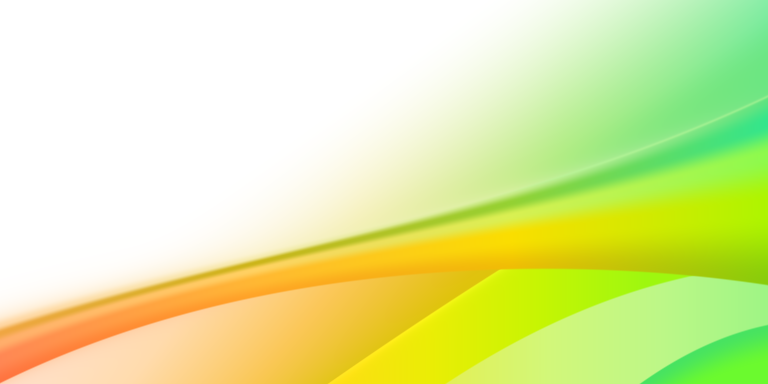
A Shadertoy shader for this background:

```glsl
// Glossy rainbow swoosh sweeping over translucent curved panels on a white backdrop.

// Four colours spread evenly over x in 0..1.
vec3 ramp(float x, vec3 a, vec3 b, vec3 c, vec3 d) {
    float k = clamp(x, 0.0, 1.0) * 3.0;
    vec3 color = mix(a, b, clamp(k, 0.0, 1.0));
    color = mix(color, c, clamp(k - 1.0, 0.0, 1.0));
    return mix(color, d, clamp(k - 2.0, 0.0, 1.0));
}

float upperEdge(float x) {
    return 0.154 + x * (0.62 - 0.40 * x + 0.375 * x * x);
}

float lowerEdge(float x) {
    float d = (x - 0.71) * (x - 0.71);
    return 0.30 - 0.49 * d - 0.2 * d * d;
}

// Height of a panel border that starts at x = start on the bottom side.
float panelEdge(float x, float start, float slope, float bend) {
    float u = x - start;
    return u * (slope - bend * u);
}

// White haze turning yellow and green towards the right.
vec3 backdrop(vec2 p) {
    float s = p.x - 0.17 - (p.y - 0.3) * 0.7;
    vec3 tint = ramp((p.x - 0.2) / 0.8, vec3(1.0, 0.85, 0.65), vec3(0.92, 0.87, 0.40),
                     vec3(0.62, 0.91, 0.40), vec3(0.40, 0.91, 0.56));
    vec3 color = mix(vec3(1.0), tint, smoothstep(-0.04, 0.5, s));

    // Soft green ray fanning out to the right
    float u = p.x - 0.677;
    float ray = 0.52 + u * (1.05 + 0.6 * u) - p.y;
    float strength = smoothstep(-0.05, 0.09, ray) * smoothstep(0.62, 0.95, p.x);
    color = mix(color, vec3(0.43, 0.89, 0.46), 0.5 * strength);

    // Pale glow resting on the swoosh
    float height = max(p.y - upperEdge(p.x), 0.0);
    vec3 glow = ramp(p.x, vec3(1.0, 0.82, 0.58), vec3(0.98, 0.94, 0.75),
                     vec3(0.88, 0.95, 0.67), vec3(0.45, 0.90, 0.52));
    return mix(color, glow, 0.75 * exp(-height / 0.028));
}

// Overlapping panels below the swoosh, from left to right.
vec3 panels(vec2 p, float aa) {
    float gold = panelEdge(p.x, 0.427, 1.4, 0.3) - p.y;
    float pale = panelEdge(p.x, 0.58, 1.32, 1.38) - p.y;
    float green = panelEdge(p.x, 0.833, 1.43, 3.05) - p.y;

    vec3 color = ramp((p.x - 0.4 * p.y) / 0.5, vec3(1.0, 0.89, 0.82), vec3(1.0, 0.86, 0.68),
                      vec3(0.99, 0.78, 0.36), vec3(0.90, 0.75, 0.08));
    color = mix(color, vec3(0.85, 0.78, 0.02), 0.6 * exp(min(gold, 0.0) / 0.08));
    float rim = max(lowerEdge(p.x) - p.y, 0.0);
    color = mix(color, vec3(1.0, 0.74, 0.55), 0.5 * exp(-rim / 0.02) * smoothstep(0.45, 0.1, p.x));

    vec3 lime = ramp((p.x - 0.42) / 0.42, vec3(1.0, 0.86, 0.08), vec3(0.92, 0.93, 0.02),
                     vec3(0.78, 0.96, 0.01), vec3(0.62, 0.97, 0.06));
    lime += vec3(0.08, 0.04, 0.08) * exp(-max(gold, 0.0) / 0.012);
    color = mix(color, lime, smoothstep(-aa, aa, gold));

    vec3 mint = ramp((p.x - 0.58) / 0.42, vec3(0.89, 0.94, 0.34), vec3(0.82, 0.97, 0.48),
                     vec3(0.74, 0.97, 0.53), vec3(0.62, 0.96, 0.52));
    color = mix(color, mint, smoothstep(-aa, aa, pale));

    vec3 leaf = mix(vec3(0.28, 0.89, 0.38), vec3(0.42, 0.98, 0.18), smoothstep(0.0, 0.1, green));
    return mix(color, leaf, smoothstep(-aa, aa, green));
}

// Stripes across the swoosh: t runs from 0 at the lower edge to 1 at the upper.
vec3 swoosh(float x, float t) {
    vec3 base = ramp(x, vec3(1.0, 0.45, 0.25), vec3(1.0, 0.64, 0.15),
                     vec3(0.94, 0.74, 0.02), vec3(0.53, 0.80, 0.04));
    vec3 body = ramp(x, vec3(1.0, 0.53, 0.33), vec3(1.0, 0.72, 0.20),
                     vec3(0.98, 0.87, 0.0), vec3(0.68, 0.96, 0.0));
    vec3 light = ramp(x, vec3(1.0, 0.68, 0.42), vec3(1.0, 0.82, 0.38),
                      vec3(0.85, 0.94, 0.32), vec3(0.55, 0.98, 0.30));
    vec3 shade = ramp(x, vec3(0.94, 0.65, 0.26), vec3(0.80, 0.71, 0.10),
                      vec3(0.58, 0.82, 0.20), vec3(0.20, 0.90, 0.55));
    vec3 rim = ramp(x, vec3(1.0, 0.82, 0.60), vec3(0.95, 0.90, 0.60),
                    vec3(0.80, 0.93, 0.56), vec3(0.38, 0.89, 0.50));
    vec3 color = mix(base, body, smoothstep(0.0, 0.38, t));
    color = mix(color, light, smoothstep(0.45, 0.68, t));
    color = mix(color, shade, smoothstep(0.70, 0.85, t));
    return mix(color, rim, smoothstep(0.87, 1.0, t));
}

void mainImage(out vec4 fragColor, in vec2 fragCoord) {
    vec2 p = fragCoord / iResolution.xy;
    float aa = 1.2 / iResolution.y;
    float top = upperEdge(p.x);
    float bottom = lowerEdge(p.x);
    float t = clamp((p.y - bottom) / (top - bottom), 0.0, 1.0);

    // The upper edge is blurred on the left and crisp on the right
    float blur = max(aa, mix(0.022, 0.003, smoothstep(0.0, 0.75, p.x)));
    vec3 color = mix(swoosh(p.x, t), backdrop(p), smoothstep(-blur, blur, p.y - top));
    float line = exp(-pow((p.y - top) / 0.004, 2.0)) * smoothstep(0.6, 0.8, p.x);
    color = mix(color, vec3(0.72, 0.97, 0.60), 0.5 * line);

    color = mix(panels(p, aa), color, smoothstep(-aa, aa, p.y - bottom));
    fragColor = vec4(clamp(color, 0.0, 1.0), 1.0);
}
```
